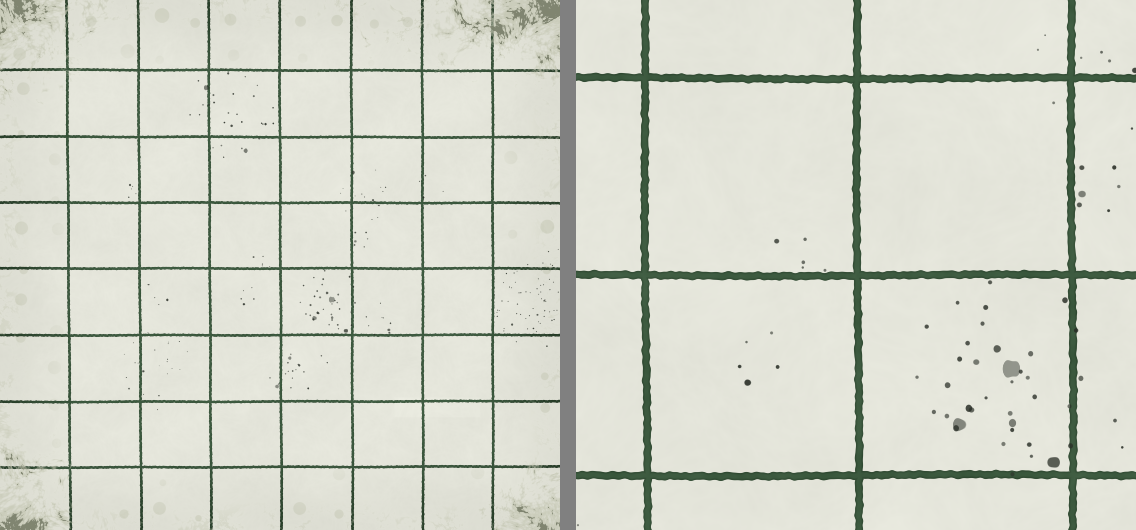
Left: the whole. Right: its middle third, enlarged.
Write a WebGL 1 fragment shader that draws this pattern.

```glsl
precision highp float;
// Aged pale paper ruled with seven by seven rough green lines, slightly out of true.
// Lines are folded distances roughened by layered sines; grime is layered cellular
// noise gathered at the corners; ink splatter is looped clusters of shrinking dots.

#define LINE_FIRST vec2(0.1224, 0.1120)
#define LINE_STEP vec2(0.1264, 0.1181)
#define LINE_LAST 6.0
#define HALF_WIDTH 0.0023
#define ROUGHNESS 0.00042
#define PAPER vec3(0.897, 0.900, 0.858)
#define TAN vec3(0.76, 0.77, 0.69)
#define OLIVE vec3(0.47, 0.49, 0.41)
#define GREEN vec3(0.24, 0.355, 0.25)
#define DARK vec3(0.11, 0.18, 0.11)
#define MAX_DOTS 90

uniform vec2 u_resolution;
float pixel;

vec2 hash2(vec2 p) {
  vec3 q = fract(p.xyx * vec3(0.1031, 0.1030, 0.0973));
  q += dot(q, q.yzx + 33.33);
  return fract((q.xx + q.yz) * q.zy);
}

// Distance to the nearest jittered cell point
float cellular(vec2 p) {
  vec2 cell = floor(p);
  float nearest = 2.0;
  for (int j = -1; j <= 1; j++)
    for (int i = -1; i <= 1; i++) {
      vec2 c = cell + vec2(float(i), float(j));
      nearest = min(nearest, distance(p, c + hash2(c + 57.0)));
    }
  return nearest;
}

float layeredCells(vec2 p) {
  p += 0.008 * sin(p.yx * 47.0 + 2.0 * sin(p * 31.0));
  return 0.30 * cellular(p * 17.0) + 0.28 * cellular(p * 45.0 + 9.0)
       + 0.24 * cellular(p * 105.0 + 21.0) + 0.18 * cellular(p * 210.0 + 40.0);
}

float ragged(float t, float seed) {
  return (sin(t * 390.0 + seed) + sin(t * 713.0 + seed * 2.3)
        + 0.8 * sin(t * 1130.0 + seed * 4.1 + 2.0 * sin(t * 97.0))) / 2.0;
}

// Signed distance to the closest of a family of parallel rough lines
float ruledLine(float across, float along, float first, float gap, float seed) {
  float index = clamp(floor((across - first) / gap + 0.5), 0.0, LINE_LAST);
  float phase = seed + index * 5.7;
  float offset = across - first - index * gap;
  offset -= 0.0005 * sin(along * 23.0 + phase) + 0.0008 * sin(phase * 3.0);
  return abs(offset) - HALF_WIDTH + ROUGHNESS * ragged(along, phase + 2.0 * sign(offset));
}

// Cluster of ink dots: a few big translucent ones, many small dark ones
void splatter(inout vec3 color, vec2 p, vec2 center, float spread, float size, float count) {
  if (distance(p, center) > spread * 1.2 + size) return;
  for (int i = 0; i < MAX_DOTS; i++) {
    float k = float(i);
    if (k >= count) break;
    vec2 h = hash2(center * 900.0 + k * 7.3);
    vec2 tone = hash2(center * 700.0 + k * 3.1 + 11.0);
    float angle = 6.2832 * h.x;
    vec2 spot = center + spread * pow(h.y, 0.75) * vec2(cos(angle), sin(angle));
    float radius = size * (0.17 + 0.83 / (1.0 + 0.9 * k)) * mix(0.7, 1.1, tone.x);
    float d = distance(p, spot) - radius + 0.1 * radius * sin(angle + p.x * 900.0);
    float cover = 1.0 - smoothstep(-pixel * 0.7, pixel * 0.7, d);
    float strength = mix(0.9, 0.6, smoothstep(0.002, 0.005, radius)) * mix(0.6, 1.0, tone.y);
    color = mix(color, vec3(0.16, 0.18, 0.15), cover * strength);
  }
}

float cornerWear(vec2 p, vec2 corner, vec2 reach) {
  return 1.0 - length((p - corner) / reach);
}

void main() {
  pixel = 1.0 / u_resolution.x;
  vec2 p = gl_FragCoord.xy * pixel;
  float top = u_resolution.y * pixel;
  float edge = min(min(p.x, 1.0 - p.x), min(p.y, top - p.y));
  float rim = 1.0 - smoothstep(0.0, 0.16, edge);
  float cells = layeredCells(p);

  // Paper with soft mottling, darker rim and one pale patch
  vec3 color = PAPER - 0.025 * rim + 0.035 * (cells - 0.45);
  color += 0.004 * sin(p.x * 19.0 + 3.0 * sin(p.y * 13.0));
  vec2 patchBox = abs(p - vec2(0.781, 0.219)) - vec2(0.075, 0.016);
  color += 0.012 * (1.0 - smoothstep(0.0, 0.003, max(patchBox.x, patchBox.y)));

  // Round faint stains near the rim
  vec2 stainCell = floor(p * 16.0);
  vec2 pick = hash2(stainCell + 3.0);
  float stain = length(fract(p * 16.0) - 0.3 - 0.4 * pick) - 0.06 - 0.13 * pick.y;
  color = mix(color, TAN, 0.5 * rim * step(0.6, pick.x) * (1.0 - smoothstep(0.0, 0.04, stain)));

  // Ruled lines, leaning a little, darker at their edges and toward the rim
  vec2 lean = 2.0 * p / vec2(1.0, top) - 1.0;
  vec2 q = p + vec2(0.004 * (1.0 - p.x), 0.0015 * lean.x) * lean.y;
  float line = min(ruledLine(q.x, p.y, LINE_FIRST.x, LINE_STEP.x, 1.0),
                   ruledLine(q.y, p.x, LINE_FIRST.y, LINE_STEP.y, 40.0));
  float shade = 0.55 * rim + 0.35 * smoothstep(-0.0016, 0.0, line);
  vec3 ink = mix(GREEN, DARK, min(shade, 1.0)) + 0.08 * (cells - 0.45);
  color = mix(color, ink, 1.0 - smoothstep(-pixel * 0.6, pixel * 0.6, line));

  // Corner grime: tan halo, then olive flecks
  float wear = max(max(cornerWear(p, vec2(0.0, top), vec2(0.17, 0.16)),
                       cornerWear(p, vec2(1.0, top), vec2(0.31, 0.14))),
                   max(cornerWear(p, vec2(0.0), vec2(0.13, 0.14)),
                       cornerWear(p, vec2(1.0, 0.0), vec2(0.15, 0.11))));
  float grain = cells - 0.45;
  color = mix(color, TAN, 0.7 * smoothstep(0.05, 0.7, wear + 2.2 * grain));
  color = mix(color, TAN, 0.4 * (1.0 - smoothstep(0.0, 0.07, edge)) * smoothstep(0.0, 0.2, grain));
  color = mix(color, OLIVE, 0.9 * smoothstep(0.40, 0.58, 0.55 * wear + 1.7 * grain));

  // Ink splatter: center, spread, largest radius, dot count
  splatter(color, p, vec2(0.410, 0.743), 0.085, 0.0060, 30.0);
  splatter(color, p, vec2(0.595, 0.405), 0.065, 0.0066, 38.0);
  splatter(color, p, vec2(0.972, 0.411), 0.095, 0.0046, 90.0);
  splatter(color, p, vec2(0.290, 0.288), 0.075, 0.0026, 22.0);
  splatter(color, p, vec2(0.532, 0.294), 0.055, 0.0045, 18.0);
  splatter(color, p, vec2(0.651, 0.600), 0.050, 0.0028, 16.0);
  splatter(color, p, vec2(0.684, 0.376), 0.032, 0.0030, 8.0);
  splatter(color, p, vec2(0.235, 0.613), 0.025, 0.0020, 5.0);
  splatter(color, p, vec2(0.768, 0.611), 0.025, 0.0020, 5.0);
  splatter(color, p, vec2(0.471, 0.483), 0.025, 0.0020, 5.0);
  splatter(color, p, vec2(0.648, 0.503), 0.035, 0.0030, 6.0);
  splatter(color, p, vec2(0.280, 0.418), 0.026, 0.0022, 5.0);
  splatter(color, p, vec2(0.440, 0.418), 0.026, 0.0022, 5.0);
  gl_FragColor = vec4(color, 1.0);
}
```
